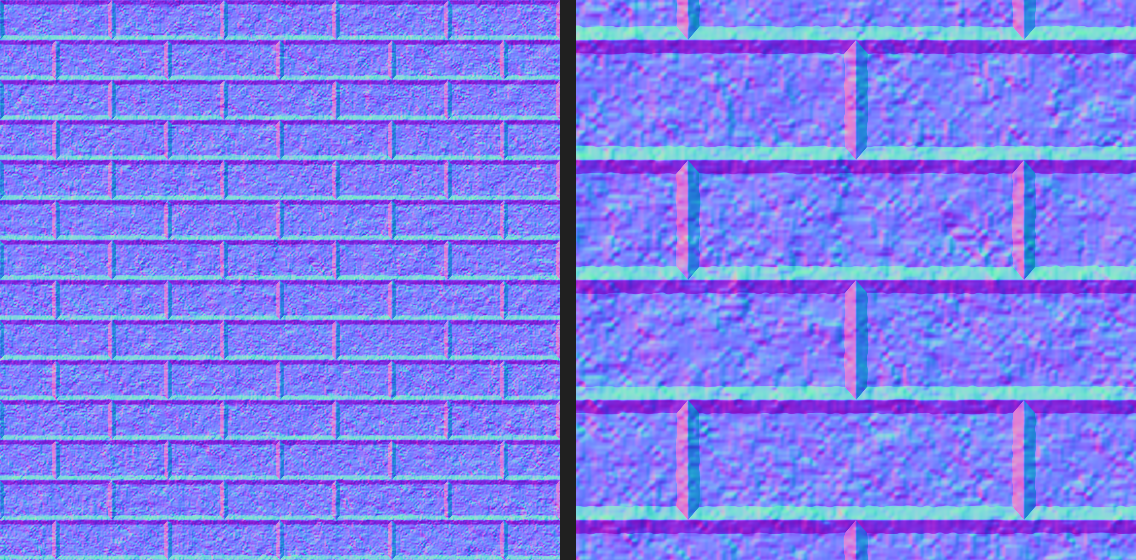
Left: the whole. Right: its middle third, enlarged.
Reproduce this texture map procedurally as a Shadertoy shader.

```glsl
const vec2 BRICK_COUNT = vec2(5.0, 14.0);
const vec2 BEVEL_WIDTH = vec2(0.0068, 0.0080);
const float BEVEL_SLOPE = 0.98;
const float GRAIN_STRENGTH = 1.0;
const float EDGE_WEAR = 0.0012;

float hash(ivec2 cell, int seed) {
    uint h = uint(cell.x) * 374761393u + uint(cell.y) * 668265263u + uint(seed) * 69069u;
    h = (h ^ (h >> 13)) * 1274126177u;
    h = (h ^ (h >> 16)) * 73244475u;
    return float((h ^ (h >> 15)) & 65535u) / 65535.0;
}

// Value noise that wraps after "period" cells
float wrapNoise(vec2 p, int period, int seed) {
    vec2 base = floor(p);
    vec2 f = p - base;
    f = f * f * f * (f * (f * 6.0 - 15.0) + 10.0);
    ivec2 a = (ivec2(base) + period) % period;
    ivec2 b = (a + 1) % period;
    float low = mix(hash(a, seed), hash(ivec2(b.x, a.y), seed), f.x);
    float high = mix(hash(ivec2(a.x, b.y), seed), hash(b, seed), f.x);
    return mix(low, high, f.y);
}

// Rough surface height; each octave is scaled to a chosen steepness
float grainHeight(vec2 uv) {
    float height = 0.0;
    float steepness = 0.10;
    int period = 36;
    for (int octave = 0; octave < 4; octave++) {
        float frequency = float(period);
        height += steepness / frequency * wrapNoise(uv * frequency, period, octave);
        steepness *= 1.6;
        period *= 2;
    }
    return height;
}

vec2 grainSlope(vec2 uv, float stepSize) {
    float here = grainHeight(uv);
    float right = grainHeight(uv + vec2(stepSize, 0.0));
    float up = grainHeight(uv + vec2(0.0, stepSize));
    return vec2(right - here, up - here) / stepSize;
}

// Position from the brick centre, with alternate rows shifted by half a brick
vec2 brickLocal(vec2 uv, vec2 count) {
    vec2 p = uv * count;
    p.x += 0.5 * (1.0 - mod(floor(p.y), 2.0));
    return (fract(p) - 0.5) / count;
}

// Outward tilt of the mitred bevel, zero on the brick face and in the joint
vec2 bevelTilt(vec2 local, vec2 halfSize, vec2 width, float wear, float pixel) {
    vec2 inset = halfSize - abs(local);
    vec2 ratio = inset / width;
    float blur = 0.7 * pixel / width.y;
    float nearest = min(ratio.x, ratio.y);
    float rim = 1.0 - smoothstep(1.0 - blur, 1.0 + blur, nearest + wear / width.y);
    float joint = smoothstep(0.0, pixel, min(inset.x, inset.y));
    float side = smoothstep(-blur, blur, ratio.y - ratio.x);
    return sign(local) * vec2(side, 1.0 - side) * rim * joint;
}

// Normal colours, with green increasing downward
vec3 encodeNormal(vec2 tilt) {
    vec3 n = normalize(vec3(tilt, 1.0));
    return 0.5 + 0.5 * vec3(n.x, -n.y, n.z);
}

void mainImage(out vec4 fragColor, in vec2 fragCoord) {
    vec2 uv = fragCoord / iResolution.xy;
    float pixel = 1.0 / min(iResolution.x, iResolution.y);

    // Bevelled bricks with slightly uneven rims
    float wear = EDGE_WEAR * (wrapNoise(uv * 260.0, 260, 7) - 0.5);
    vec2 local = brickLocal(uv, BRICK_COUNT);
    vec2 tilt = BEVEL_SLOPE * bevelTilt(local, 0.5 / BRICK_COUNT, BEVEL_WIDTH, wear, pixel);

    // Stone grain with smoother and rougher spots
    float roughness = GRAIN_STRENGTH * mix(0.4, 1.6, wrapNoise(uv * 110.0, 110, 11));
    tilt -= roughness * grainSlope(uv, 0.001);

    fragColor = vec4(encodeNormal(tilt), 1.0);
}
```
